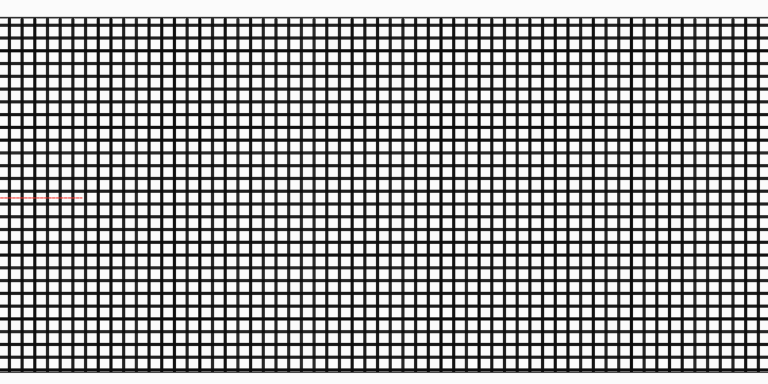
Give the GLSL for this pattern, as a Shadertoy shader.

```glsl
// Soft black square grid between white margins, with a short red dashed rule at the left.

float hash(float n) {
    return fract(sin(n * 12.9898) * 43758.5453);
}

// Ink coverage of a line at distance d from its centre
float stroke(float d, float halfWidth) {
    float soft = max(0.0019, 0.5 / iResolution.y);
    return 1.0 - smoothstep(halfWidth - soft, halfWidth + soft, abs(d));
}

// Evenly spaced lines whose ink strength varies slightly from one to the next
float ruling(float x, float pitch, float seed) {
    float index = floor(x / pitch + 0.5);
    float strength = 0.86 + 0.14 * hash(index + seed);
    return strength * stroke(x - index * pitch, 0.0041);
}

void mainImage(out vec4 fragColor, in vec2 fragCoord) {
    vec2 p = fragCoord / iResolution.y;
    float pixel = 1.0 / iResolution.y;
    float bottom = 0.031, top = 0.954;

    // Grid: 60.5 columns across a 2:1 canvas, clipped to the margins
    float columns = ruling(p.x - 0.0245, 2.0 / 60.5, 3.0);
    float rows = ruling(p.y - 0.0365, 0.03325, 71.0);
    float inside = smoothstep(bottom - 0.5 * pixel, bottom + 0.5 * pixel, p.y)
                 * (1.0 - smoothstep(top - 0.5 * pixel, top + 0.5 * pixel, p.y));
    float ink = inside * (1.0 - (1.0 - columns) * (1.0 - rows));

    // Thin border rules at top and bottom
    float border = max(stroke(p.y - top, 0.0021), stroke(p.y - bottom, 0.0021));
    ink = max(ink, 0.85 * border);
    vec3 color = mix(vec3(0.985), vec3(0.04), ink);

    // Red dashes
    float dash = 1.0 - smoothstep(0.0032, 0.0032 + pixel, abs(fract(p.x / 0.0104) - 0.5) * 0.0104);
    float extent = 1.0 - smoothstep(0.216 - pixel, 0.216, p.x);
    float rule = stroke(p.y - 0.4845, 0.0014) * dash * extent;
    color = mix(color, vec3(0.95, 0.2, 0.17), rule);

    fragColor = vec4(color, 1.0);
}
```
